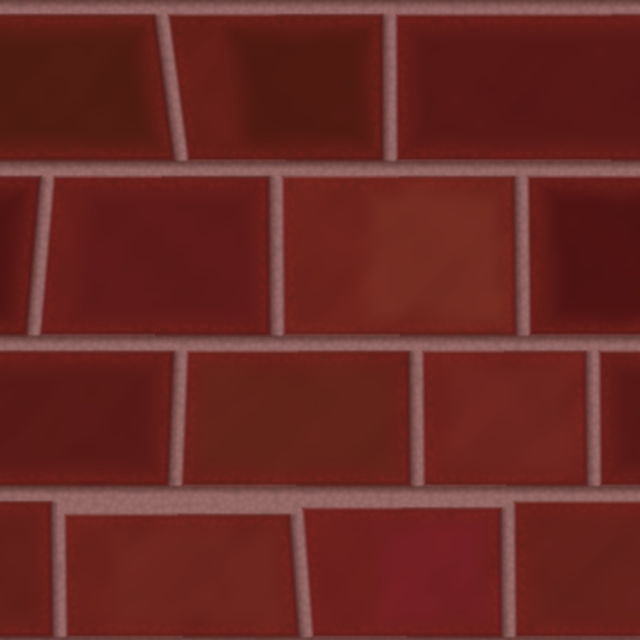
This texture is drawn by a WebGL 2 fragment shader. Its source:

```glsl
#version 300 es
precision highp float;
// Four courses of dark red bricks with pink, slightly leaning mortar joints.
// Each pixel finds its course and brick, then uses the distance to the brick
// edge to blend mortar, a speckled red rim and a smoky, tinted core.
uniform vec2 u_resolution;
out vec4 fragColor;

// Course boundaries from the bottom up
const float BEDS[5] = float[5](-0.008, 0.2285, 0.4635, 0.7365, 0.9895);
// Joint centres in each course, and their drift from bottom to top
const vec3 JOINTS[4] = vec3[4](vec3(0.092, 0.470, 0.794), vec3(0.278, 0.651, 0.927),
                               vec3(0.063, 0.432, 0.816), vec3(0.268, 0.609, 2.0));
const vec3 LEANS[4] = vec3[4](vec3(-0.003, -0.018, -0.002), vec3(0.010, -0.002, -0.002),
                              vec3(0.024, -0.002, -0.003), vec3(-0.034, -0.001, 0.0));
// Core of each brick: brightness, warmth, and how far it starts from the left
const vec4 TONES[4] = vec4[4](vec4(0.5, 0.8, 0.95, 0.6), vec4(0.3, 0.55, 0.85, 0.25),
                              vec4(0.08, 0.42, 1.0, 0.03), vec4(0.06, 0.06, 0.25, 0.0));
const vec4 WARMTHS[4] = vec4[4](vec4(0.2, 0.3, -1.0, 0.2), vec4(0.1, 0.7, 0.1, 0.0),
                                vec4(0.0, -0.2, 0.6, 0.0), vec4(1.0, 0.8, 0.0, 0.0));
const vec4 STARTS[4] = vec4[4](vec4(0.0, 0.06, 0.10, 0.02), vec4(0.0, 0.01, 0.03, 0.0),
                               vec4(0.0, 0.04, 0.12, 0.02), vec4(0.0, 0.08, 0.01, 0.0));

vec2 hash2(vec2 p) {
  vec3 q = fract(p.xyx * vec3(0.1031, 0.1030, 0.0973));
  q += dot(q, q.yzx + 33.33);
  return fract((q.xx + q.yz) * q.zy);
}

// Distance to the nearest scattered point
float cellular(vec2 p) {
  vec2 cell = floor(p);
  float nearest = 2.0;
  for (int j = -1; j <= 1; j++)
    for (int i = -1; i <= 1; i++) {
      vec2 c = cell + vec2(i, j);
      nearest = min(nearest, length(c + hash2(c) - p));
    }
  return nearest;
}

// Slow layered waves that make the core outlines uneven
float smoke(vec2 p) {
  return sin(p.x * 31.0 + 2.0 * sin(p.y * 23.0)) * 0.5
       + sin(p.y * 47.0 + 2.0 * sin(p.x * 37.0)) * 0.3
       + sin((p.x - p.y) * 83.0) * 0.2;
}

void main() {
  vec2 uv = gl_FragCoord.xy / u_resolution;
  float soft = max(0.0045, 1.0 / min(u_resolution.x, u_resolution.y));

  // Course
  int row = 0;
  for (int i = 1; i < 4; i++) if (uv.y > BEDS[i]) row = i;
  float below = uv.y - BEDS[row];
  float above = BEDS[row + 1] - uv.y;
  float rise = below / (below + above) - 0.5;

  // Brick within the course; end bricks run on past the canvas
  int brick = 0;
  float left = -0.3, right = 1.3;
  for (int i = 0; i < 3; i++) {
    float joint = JOINTS[row][i] + LEANS[row][i] * rise;
    if (uv.x > joint) { left = joint; brick = i + 1; }
    else right = min(right, joint);
  }
  float fromLeft = uv.x - left, toRight = right - uv.x;

  // Two bricks of the lowest course sit low, leaving a thicker bed
  float sag = row == 0 ? vec4(0.0, 0.020, 0.010, 0.0)[brick] : 0.0;
  float sideGap = min(fromLeft, toRight) - 0.0108;
  float bedGap = min(below, above - sag) - 0.0128;
  float grain = cellular(uv * 95.0);
  float inner = min(sideGap, bedGap);

  // Tinted core, fading in from the rim
  float wave = smoke(uv + float(row) * 0.37);
  float depth = min(inner, fromLeft - STARTS[row][brick]);
  float core = smoothstep(0.002, 0.050, depth + wave * 0.010);
  vec3 coreColor = mix(vec3(0.302, 0.072, 0.068), vec3(0.460, 0.155, 0.134), TONES[row][brick]);
  coreColor += WARMTHS[row][brick] * vec3(0.0, 0.030, -0.006);
  vec3 rimColor = mix(vec3(0.420, 0.125, 0.105), coreColor, 0.25);
  vec3 clay = mix(rimColor, coreColor, core);
  clay *= 1.0 + 0.03 * wave;

  // Broken red speckle on the rim and a dark lip on its lower and right sides
  float rim = smoothstep(0.002, 0.010, inner) * (1.0 - smoothstep(0.010, 0.024, inner));
  clay += rim * vec3(0.065, 0.012, 0.010) * (0.65 - grain);
  float lip = min(toRight - 0.0108, below - 0.0128);
  clay *= 1.0 - 0.14 * (1.0 - smoothstep(0.0, 0.009, lip));

  // Mortar, shaded on the upper and left side; beds run on under the joints
  float acrossJoint = fromLeft < toRight ? fromLeft : -toRight;
  float acrossBed = above < below ? above : -below;
  float inBed = 1.0 - smoothstep(-0.004, 0.003, bedGap);
  float lit = mix(smoothstep(-0.013, 0.004, acrossJoint),
                  smoothstep(-0.013, 0.004, acrossBed), inBed);
  vec3 mortar = mix(vec3(0.39, 0.235, 0.225), vec3(0.58, 0.405, 0.395), lit);
  mortar *= 1.05 - 0.12 * grain;

  fragColor = vec4(mix(mortar, clay, smoothstep(-soft, soft, inner)), 1.0);
}
```
